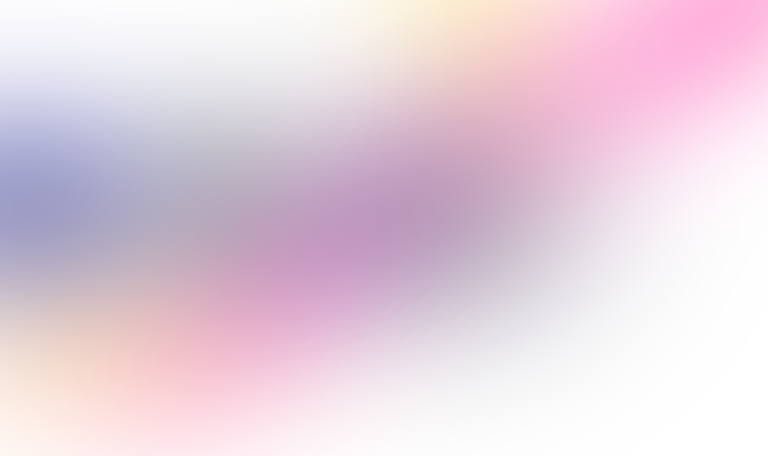
A Shadertoy shader for this background:

```glsl
// Soft diagonal wash of blue, peach, violet and pink glows melting into white.

// Canvas space: x spans 0..ASPECT, y spans 0..1.
const float ASPECT = 1.685;

// Tilt of the pink sash, in radians.
const float SASH_TILT = 0.63;
const float VIOLET_TILT = 0.71;

// Ink densities: how strongly each tint absorbs red, green and blue.
const vec3 BLUE_INK   = vec3(0.480, 0.466, 0.216);
const vec3 GREY_INK   = vec3(0.180, 0.180, 0.180);
const vec3 SLATE_INK  = vec3(0.300, 0.300, 0.255);
const vec3 PINK_INK   = vec3(0.000, 0.310, 0.135);
const vec3 ROSE_INK   = vec3(0.000, 0.170, 0.060);
const vec3 VIOLET_INK = vec3(0.000, 0.235, 0.020);
const vec3 CREAM_INK  = vec3(0.000, 0.030, 0.180);
const vec3 PEACH_INK  = vec3(0.000, 0.100, 0.210);

// Elliptical Gaussian falloff, with its long axis turned by tilt.
float glow(vec2 p, vec2 centre, vec2 spread, float tilt) {
    float c = cos(tilt), s = sin(tilt);
    vec2 d = p - centre;
    vec2 q = vec2(c * d.x + s * d.y, c * d.y - s * d.x) / spread;
    return exp(-0.5 * dot(q, q));
}

void mainImage(out vec4 fragColor, in vec2 fragCoord) {
    vec2 p = fragCoord / iResolution.xy * vec2(ASPECT, 1.0);

    // Shadowy horizontal band, blue at the left and slate at the centre
    vec3 ink = BLUE_INK * glow(p, vec2(0.044, 0.554), vec2(0.253, 0.167), 0.0);
    ink += GREY_INK  * glow(p, vec2(0.505, 0.560), vec2(0.165, 0.176), 0.0);
    ink += SLATE_INK * glow(p, vec2(0.945, 0.516), vec2(0.242, 0.193), 0.0);

    // Diagonal sash from the upper right corner to the lower left
    ink += PINK_INK   * glow(p, vec2(1.626, 1.000), vec2(0.242, 0.143), SASH_TILT);
    ink += ROSE_INK   * glow(p, vec2(1.253, 0.791), vec2(0.242, 0.165), SASH_TILT);
    ink += VIOLET_INK * glow(p, vec2(0.681, 0.402), vec2(0.323, 0.147), VIOLET_TILT);

    // Warm light along the upper left side of the sash
    ink += CREAM_INK * glow(p, vec2(1.044, 0.989), vec2(0.165, 0.220), 0.0);
    ink += PEACH_INK * glow(p, vec2(0.253, 0.253), vec2(0.286, 0.165), 0.0);

    // White paper seen through the summed inks
    fragColor = vec4(exp(-ink), 1.0);
}
```
